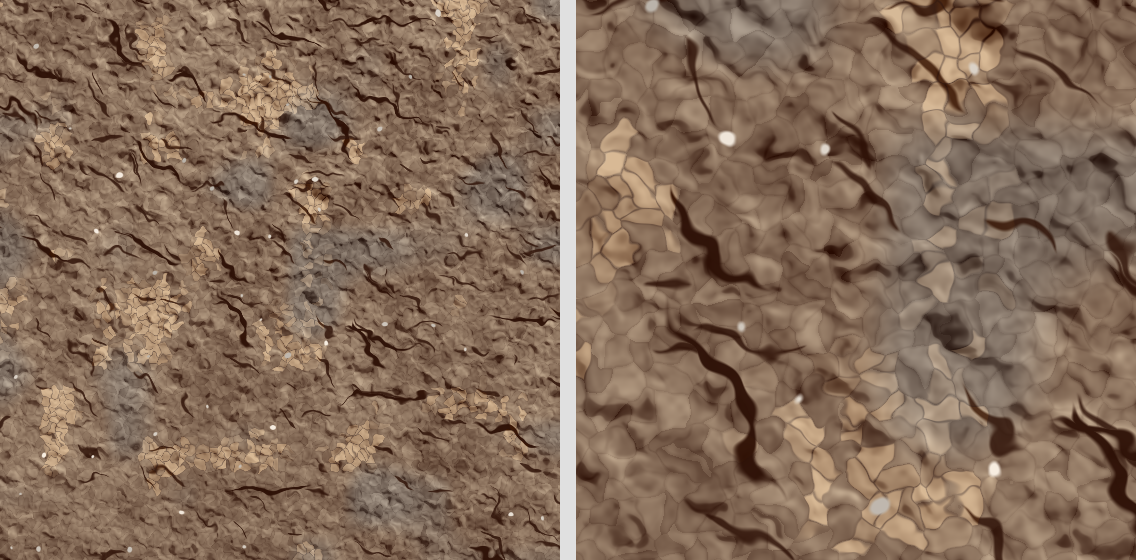
Left, the full canvas; right, a detail of the centre.
Give the GLSL for this texture, as a Shadertoy shader.

```glsl
// Dry brown soil in slanting light: packed crumbs from a Voronoi pattern over
// lit noise relief, broken by jagged dark cracks that mostly fall to the right,
// with clusters of pale clods, cool dusty patches and a few bright sand grains.

#define SOIL vec3(0.54, 0.44, 0.36)
#define TONE_STEP vec3(0.092, 0.095, 0.085)
#define LIGHT_DIR vec2(0.45, 0.89)
#define RELIEF 6.0
#define CRUMBS 68.0
#define CRACK_ANGLE -0.55
#define CRACK_DEPTH 4.0
#define CLOD_TONE 1.7
#define SPECK_CHANCE 0.09

vec2 hash2(vec2 p) {
    vec3 q = fract(p.xyx * vec3(0.1031, 0.1030, 0.0973));
    q += dot(q, q.yzx + 33.33);
    return fract((q.xx + q.yz) * q.zy);
}

float noise(vec2 p) {
    vec2 i = floor(p), f = fract(p);
    f = f * f * (3.0 - 2.0 * f);
    float low = mix(hash2(i).x, hash2(i + vec2(1, 0)).x, f.x);
    float high = mix(hash2(i + vec2(0, 1)).x, hash2(i + vec2(1, 1)).x, f.x);
    return mix(low, high, f.y);
}

vec2 warp(vec2 p) {
    return vec2(noise(p), noise(p + 57.3)) - 0.5;
}

vec2 rotate(vec2 p, float a) {
    float c = cos(a), s = sin(a);
    return vec2(c * p.x + s * p.y, c * p.y - s * p.x);
}

// Surface height, stretched a little along the cracks
float height(vec2 p) {
    vec2 q = rotate(p, CRACK_ANGLE) * vec2(0.75, 1.15);
    float sum = 0.0, amp = 0.5, freq = 42.0;
    for (int i = 0; i < 3; i++) {
        sum += amp * noise(q * freq + float(i) * 19.7);
        amp *= 0.58;
        freq *= 2.03;
    }
    return sum;
}

// Nearest crumb: x = gap to its border, yz = its cell
vec3 crumb(vec2 p) {
    vec2 base = floor(p), nearest = base;
    float d1 = 9.0, d2 = 9.0;
    for (int y = -1; y <= 1; y++)
    for (int x = -1; x <= 1; x++) {
        vec2 cell = base + vec2(x, y);
        float d = length(cell + hash2(cell) - p);
        if (d < d1) { d2 = d1; d1 = d; nearest = cell; }
        else d2 = min(d2, d);
    }
    return vec3(d2 - d1, nearest);
}

// Scattered tapering cracks, one at most in each grid cell
float cracks(vec2 p, float grid, float chance, float halfWidth) {
    vec2 base = floor(p * grid);
    float ragged = 0.35 + 1.3 * noise(p * 55.0);
    float mask = 0.0;
    for (int y = -1; y <= 1; y++)
    for (int x = -1; x <= 1; x++) {
        vec2 cell = base + vec2(x, y);
        vec2 rnd = hash2(cell + grid * 3.1), pick = hash2(cell + grid * 7.7);
        vec2 centre = (cell + rnd) / grid;
        float density = mix(0.45, 1.35, smoothstep(0.2, 0.75, centre.y * 0.65 + centre.x * 0.3));
        if (pick.x > chance * density) continue;
        vec2 q = rotate(p - centre, CRACK_ANGLE + (pick.y - 0.5) * 1.3);
        float along = q.x * grid / mix(0.25, 0.6, rnd.y);
        float d = abs(q.y) - halfWidth * ragged * (1.0 - along * along);
        float ends = 1.0 - smoothstep(0.75, 1.0, abs(along));
        mask = max(mask, ends * (1.0 - smoothstep(-0.0015, 0.0018, d)));
    }
    return mask;
}

// Bright sand grains: x = coverage, y = brightness
vec2 specks(vec2 p) {
    vec2 q = p * 20.0, cell = floor(q), rnd = hash2(cell + 211.0);
    vec2 pick = hash2(cell + 83.0);
    vec2 d = rotate(q - cell - mix(vec2(0.25), vec2(0.75), rnd), rnd.x * 6.3);
    float size = mix(0.05, 0.14, pick.y * pick.y);
    float edge = length(d * vec2(1.0, 1.3)) + 0.03 * noise(q * 12.0) - size;
    float cover = 1.0 - smoothstep(-0.02, 0.045, edge);
    return vec2(cover * step(pick.x, SPECK_CHANCE), mix(0.72, 0.97, rnd.y));
}

void mainImage(out vec4 fragColor, in vec2 fragCoord) {
    vec2 p = fragCoord / iResolution.y;
    vec2 bent = p + 0.012 * warp(p * 60.0) + 0.005 * warp(p * 140.0);

    // Broad shade and lit relief, rougher toward the top right
    float rough = mix(0.75, 1.2, smoothstep(0.2, 0.8, p.y * 0.6 + p.x * 0.3));
    float slope = height(bent) - height(bent + LIGHT_DIR * 0.006);
    float tone = 0.9 * (noise(p * 5.0) - 0.5) + 0.8 * (noise(p * 17.0) - 0.5);
    tone += rough * RELIEF * slope + 0.7 * (noise(p * 210.0) - 0.5);
    tone -= rough * 1.4 * smoothstep(0.09, 0.2, -slope);

    // Crumbs with their own shade and soft dark seams
    vec3 grain = crumb(bent * CRUMBS);
    vec2 kind = hash2(grain.yz + 41.0);
    tone += 1.1 * (kind.x - 0.5) - 0.45 * (1.0 - smoothstep(0.0, 0.22, grain.x));

    // Pale clods gather where a slow noise is high
    float cluster = noise(grain.yz / CRUMBS * 11.0 + 8.0);
    float clod = smoothstep(0.76, 0.86, cluster + 0.2 * (kind.y - 0.5));
    clod *= smoothstep(0.0, 0.15, grain.x);
    tone += CLOD_TONE * clod;

    // Long and short cracks
    vec2 jagged = p + 0.03 * warp(p * 26.0) + 0.012 * warp(p * 75.0);
    float crack = cracks(jagged, 6.0, 0.6, 0.0042);
    crack = max(crack, 0.85 * cracks(jagged + 0.37, 15.0, 0.48, 0.0028));
    tone = mix(tone, -CRACK_DEPTH, crack * 0.95);

    // Tone to colour, cool dust, warm clods
    vec3 color = SOIL + TONE_STEP * clamp(tone, -4.2, 3.0);
    float dust = smoothstep(0.6, 0.9, noise(p * 9.0 + 31.0)) * (1.0 - crack);
    color = mix(color, vec3(dot(color, vec3(0.33))), 0.4 * dust);
    color += clod * vec3(0.03, 0.0, -0.03);

    vec2 speck = specks(p);
    color = mix(color, speck.y * vec3(1.0, 0.96, 0.91), speck.x);
    fragColor = vec4(clamp(color, 0.0, 1.0), 1.0);
}
```
